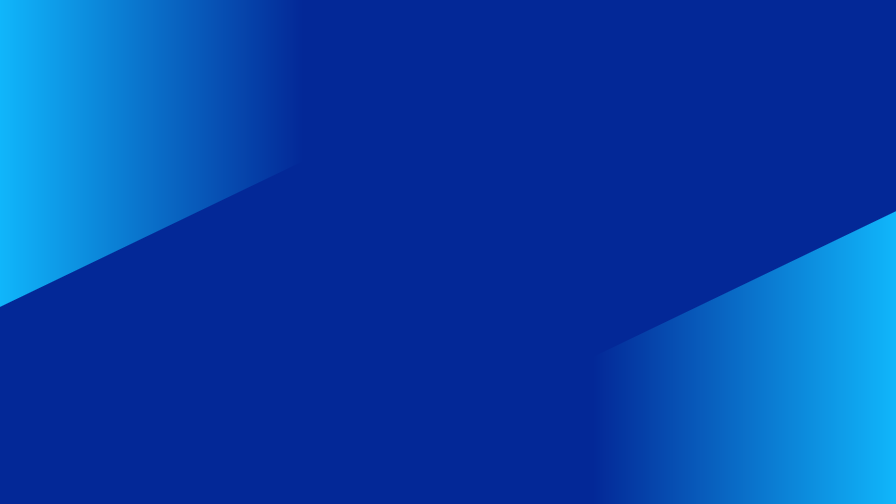
Write a WebGL 2 fragment shader that draws this background.

```glsl
#version 300 es
precision highp float;
// Deep blue field with two slanted cyan panels fading inward from opposite corners.

uniform vec2 u_resolution;
out vec4 fragColor;

// Lengths are in canvas heights.
const vec3 BASE_BLUE = vec3(0.012, 0.157, 0.592);
const vec3 BRIGHT_CYAN = vec3(0.063, 0.714, 0.984);
const float EDGE_SLOPE = 0.481;
const float FADE_WIDTH = 0.602;
const float LEFT_EDGE_Y = 0.391;
const float RIGHT_EDGE_Y = 0.419;

// Panel above a rising edge, brightest at x = 0 and gone at FADE_WIDTH.
float slantedPanel(vec2 p, float edgeY, float pixel) {
    float edgeDistance = (p.y - edgeY - EDGE_SLOPE * p.x) / length(vec2(EDGE_SLOPE, 1.0));
    float coverage = clamp(0.5 + edgeDistance / pixel, 0.0, 1.0);
    float fade = clamp(1.0 - p.x / FADE_WIDTH, 0.0, 1.0);
    return coverage * fade;
}

void main() {
    vec2 p = gl_FragCoord.xy / u_resolution.y;
    vec2 canvas = vec2(u_resolution.x / u_resolution.y, 1.0);
    float pixel = 1.0 / u_resolution.y;

    // The right panel is the left one turned by half a circle.
    float glow = slantedPanel(p, LEFT_EDGE_Y, pixel)
               + slantedPanel(canvas - p, RIGHT_EDGE_Y, pixel);

    fragColor = vec4(mix(BASE_BLUE, BRIGHT_CYAN, glow), 1.0);
}
```
